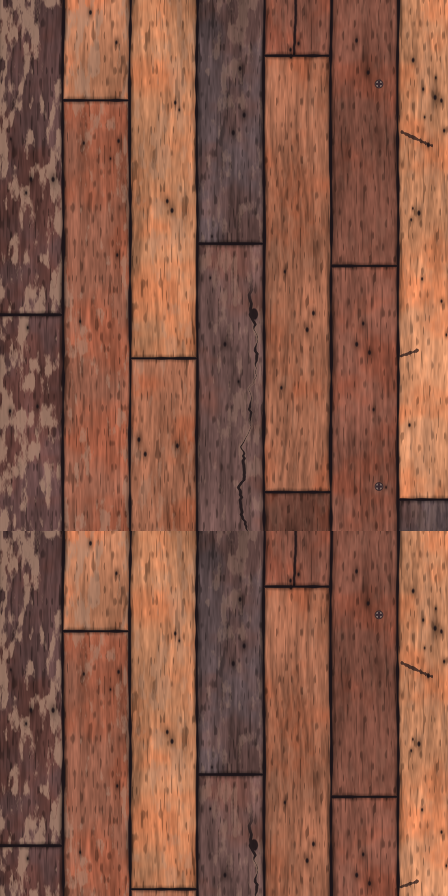
Give the GLSL for this texture, as a WebGL 1 fragment shader.

```glsl
precision highp float;
// Weathered reclaimed floor boards in mixed browns, with staggered joints, nail holes, cracks and screws.
uniform vec2 u_resolution;

// Lengths are in canvas widths, with y measured down from the top.
const float TILE = 1.185;      // height of one repeat
const float PITCH = 0.1495;    // board width
const float SHIFT = 0.0089;    // part of the first board cut off at the left
const float GAP = 0.0027;      // half width of the gaps
const float GRAIN = 0.55;      // grain contrast
const float BLOTCH = 0.50;     // contrast of large stains

const vec3 HONEY = vec3(0.75, 0.51, 0.37);
const vec3 TAN = vec3(0.64, 0.41, 0.31);
const vec3 RUST = vec3(0.53, 0.33, 0.27);
const vec3 UMBER = vec3(0.38, 0.27, 0.26);
const vec3 SLATE = vec3(0.36, 0.29, 0.29);
const vec3 PALE = vec3(0.66, 0.52, 0.44);
const vec3 SOOT = vec3(0.11, 0.08, 0.09);
const vec3 STEEL = vec3(0.57, 0.48, 0.43);

float hash(vec2 p) {
  return fract(sin(dot(p, vec2(127.1, 311.7))) * 43758.5453);
}

float noise(vec2 p) {
  vec2 i = floor(p), f = fract(p);
  f = f * f * (3.0 - 2.0 * f);
  return mix(mix(hash(i), hash(i + vec2(1, 0)), f.x),
             mix(hash(i + vec2(0, 1)), hash(i + vec2(1, 1)), f.x), f.y);
}

float fbm(vec2 p) {
  float sum = 0.0, amp = 0.533;
  for (int i = 0; i < 4; i++) {
    sum += amp * noise(p);
    p = p * 2.03 + 17.3;
    amp *= 0.5;
  }
  return sum;
}

float segment(vec2 p, vec2 a, vec2 b) {
  vec2 d = b - a;
  return length(p - a - d * clamp(dot(p - a, d) / dot(d, d), 0.0, 1.0));
}

// Joint heights, tones from top to bottom, and amount of worn finish for each column.
void layout(float c, out vec2 cuts, out vec3 upper, out vec3 lower, out float wear) {
  cuts = vec2(0.593, 2.0); upper = UMBER * 0.88; lower = UMBER * 0.95; wear = 0.75;
  if (c > 0.5) { cuts.x = 0.189; upper = mix(TAN, HONEY, 0.5); lower = mix(RUST, TAN, 0.4); wear = 0.5; }
  if (c > 1.5) { cuts.x = 0.675; upper = HONEY * 0.97; lower = TAN; wear = 0.3; }
  if (c > 2.5) { cuts.x = 0.459; upper = SLATE; lower = mix(SLATE, RUST, 0.3); wear = 0.3; }
  if (c > 3.5) { cuts = vec2(0.105, 0.927); upper = RUST; lower = TAN; wear = 0.12; }
  if (c > 4.5) { cuts = vec2(0.501, 2.0); upper = RUST * 0.94; lower = RUST; wear = 0.08; }
  if (c > 5.5) { cuts.x = 0.941; upper = HONEY * 1.05; lower = SLATE; wear = 0.15; }
}

void main() {
  float px = 0.8 / u_resolution.x;
  vec2 p = vec2(gl_FragCoord.x, u_resolution.y - gl_FragCoord.y) / u_resolution.x;
  p.y = mod(p.y, TILE);
  float x = (p.x + SHIFT) / PITCH + (noise(vec2(p.y * 6.0, 3.0)) - 0.5) * 0.025;
  float c = floor(x), u = fract(x), v = p.y / TILE;

  vec2 cuts;
  vec3 upper, lower;
  float wear;
  layout(c, cuts, upper, lower, wear);
  float part = step(cuts.x, v) + step(cuts.y, v);
  vec3 col = part < 0.5 ? upper : (part < 1.5 ? lower : RUST * 0.78);

  // Wood grain, stains and pores
  vec2 q = p + vec2(c * 3.7, part * 5.3);
  float bend = (noise(q * vec2(9.0, 5.0)) - 0.5) * 0.025;
  float fibre = fbm(vec2((q.x + bend) * 130.0, q.y * 9.0));
  float fine = noise(q * vec2(340.0, 55.0));
  float stain = fbm(q * vec2(16.0, 6.0));
  col *= 1.0 + GRAIN * (fibre - 0.5) + BLOTCH * (stain - 0.5) + 0.16 * (fine - 0.5);
  col *= mix(vec3(1.0), vec3(1.04, 0.93, 0.87), smoothstep(0.4, 0.7, fbm(q * 11.0 + 40.0)));
  col *= 1.0 - 0.28 * smoothstep(0.68, 0.9, noise(q * vec2(240.0, 38.0) + 9.0));

  // Flaked pale finish
  float flake = 0.6 * fbm(q * vec2(85.0, 26.0) + 5.0) + 0.4 * fbm(q * vec2(20.0, 6.0) + 60.0);
  col = mix(col, PALE, wear * smoothstep(0.51, 0.63, flake));

  // Nail holes with soft stains
  float holes = c > 5.5 ? 18.0 : 7.0;
  for (int i = 0; i < 18; i++) {
    float k = float(i);
    if (k >= holes) break;
    vec2 seed = vec2(c * 5.1 + 2.0, k * 1.7);
    vec2 at = vec2(0.12 + 0.76 * hash(seed), hash(seed + 8.3));
    float r = mix(0.0014, 0.0034, hash(seed + 4.9));
    vec2 d = (vec2(u, v) - at) * vec2(PITCH, TILE);
    float dist = length(d * vec2(1.0, 0.6));
    col *= 1.0 - 0.35 * exp(-dot(d, d * vec2(1.0, 0.25)) / (r * r * 6.0));
    col = mix(col, SOOT, 0.9 * (1.0 - smoothstep(r - px, r + px, dist)));
  }

  // Long split with a knot in the grey board, short split in the red one
  float wob = (fbm(vec2(p.y * 22.0, 7.0)) - 0.5) * 0.3;
  float path = 0.86 - 0.2 * smoothstep(0.68, 0.85, v) + wob;
  float split = abs(u - path) * PITCH;
  float on = step(2.5, c) * step(c, 3.5) * smoothstep(0.50, 0.58, v);
  float thick = 0.0035 * smoothstep(0.25, 0.8, noise(vec2(p.y * 24.0, 2.0)));
  col = mix(col, PALE * 0.8, on * 0.4 * (1.0 - smoothstep(0.002, 0.006, split)));
  float knot = length((vec2(u, v) - vec2(0.85, 0.592)) * vec2(PITCH, TILE * 0.7)) + wob * 0.012;
  on *= 1.0 - smoothstep(thick - px, thick + px, min(split, max(knot - 0.005, 0.0)));
  float shake = abs(u - 0.47 - wob * 0.3) * PITCH;
  on += step(3.5, c) * step(c, 4.5) * step(v, cuts.x) * (1.0 - smoothstep(0.001, 0.001 + 2.0 * px, shake));
  // Gouges in the honey board
  float gouge = min(segment(p, vec2(0.898, 0.295), vec2(0.962, 0.325)),
                    segment(p, vec2(0.895, 0.795), vec2(0.932, 0.782)));
  on += 0.8 * (1.0 - smoothstep(0.0015, 0.0045, gouge + 0.004 * (fine - 0.5)));
  col = mix(col, SOOT, 0.88 * clamp(on, 0.0, 1.0));

  // Two screw heads
  for (int i = 0; i < 2; i++) {
    vec2 s = p - vec2(0.846, 0.1875 + 0.8985 * float(i));
    float r = length(s);
    float slot = min(abs(s.x), abs(s.y));
    vec3 head = mix(SOOT * 2.0, STEEL, smoothstep(0.0008, 0.0008 + 2.0 * px, max(slot, r - 0.005)));
    col = mix(col, SOOT * 1.6, 1.0 - smoothstep(0.0095 - px, 0.0095 + px, r));
    col = mix(col, head, 1.0 - smoothstep(0.0075 - px, 0.0075 + px, r));
  }

  // Shaded board edges and dark gaps
  float side = min(u, 1.0 - u) * PITCH + (noise(vec2(floor(x + 0.5) * 7.0, p.y * 32.0)) - 0.5) * 0.0025;
  float joint = min(abs(v - cuts.x), abs(v - cuts.y)) * TILE + (noise(vec2(p.x * 50.0, c)) - 0.5) * 0.0015;
  float edge = min(side, joint);
  col *= mix(0.62, 1.0, smoothstep(0.0, 0.012, edge + 0.006 * (fibre - 0.5)));
  col = mix(SOOT, col, smoothstep(GAP - px, GAP + px, edge));
  gl_FragColor = vec4(col, 1.0);
}
```
